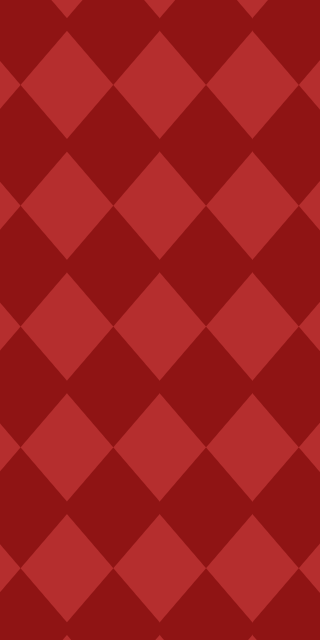
A Shadertoy shader for this pattern:

```glsl
const vec3 DARK_RED = vec3(0.56, 0.08, 0.08);
const vec3 LIGHT_RED = vec3(0.71, 0.18, 0.18);

// Lengths are in canvas widths
const vec2 PERIOD = vec2(0.2898, 0.3776);
const vec2 HALF_SIZE = vec2(0.1449, 0.1690);
const vec2 CENTER = vec2(0.4990, 0.9795);

// Offset from the centre of the nearest cell
vec2 repeatCell(vec2 p, vec2 period) {
    return (fract(p / period + 0.5) - 0.5) * period;
}

// Signed distance to the edge lines of a rhombus
float rhombusDistance(vec2 p, vec2 halfSize) {
    vec2 q = abs(p) / halfSize;
    return (q.x + q.y - 1.0) / length(1.0 / halfSize);
}

float coverage(float dist, float pixel) {
    return clamp(0.5 - dist / pixel, 0.0, 1.0);
}

void mainImage(out vec4 fragColor, in vec2 fragCoord) {
    float pixel = 1.0 / iResolution.x;
    vec2 p = fragCoord * pixel;

    // Rows of diamonds touching at their side tips
    vec2 cell = repeatCell(p - CENTER, PERIOD);
    float diamond = coverage(rhombusDistance(cell, HALF_SIZE), pixel);

    fragColor = vec4(mix(DARK_RED, LIGHT_RED, diamond), 1.0);
}
```
